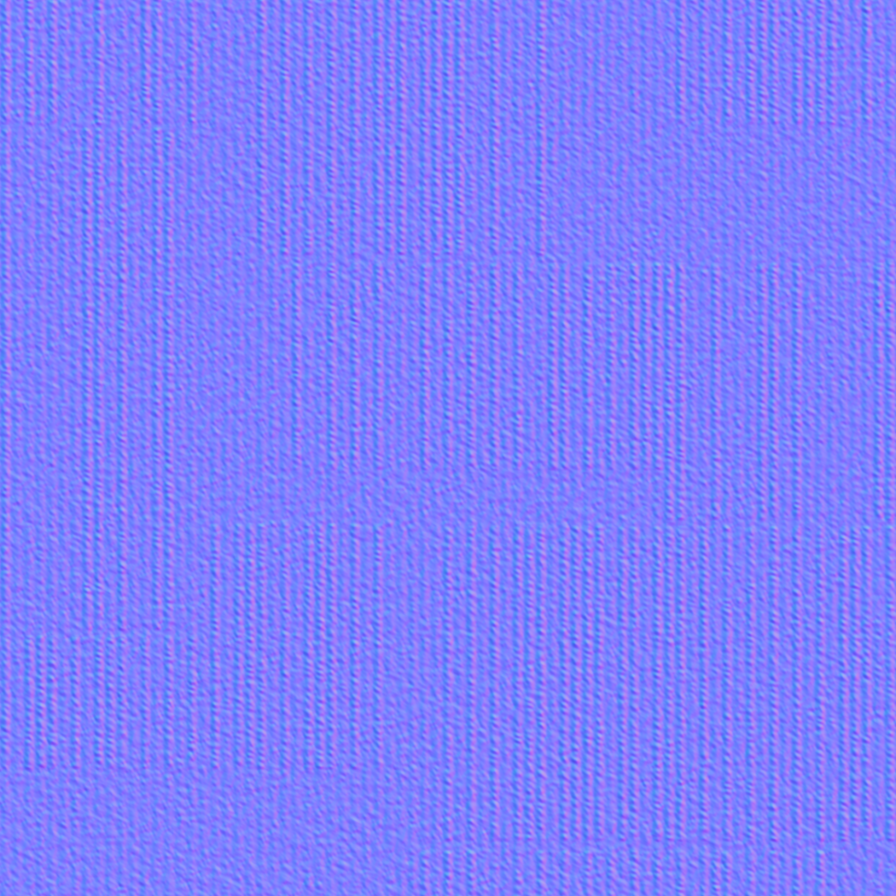
Write a WebGL 1 fragment shader that draws this texture map.

```glsl
precision highp float;
// Tangent-space normal map of a ribbed carpet: 77 fine columns of yarn, with
// rectangular blocks in which mostly every second column stands proud.
// A height field is built in units of one column, then differentiated.

uniform vec2 u_resolution;

const float COLUMNS = 77.0;

float hash(vec2 p) {
  return fract(sin(dot(p, vec2(127.1, 311.7))) * 43758.5453);
}

float noise(vec2 p) {
  vec2 i = floor(p);
  vec2 f = fract(p);
  f = f * f * (3.0 - 2.0 * f);
  return mix(mix(hash(i), hash(i + vec2(1.0, 0.0)), f.x),
             mix(hash(i + vec2(0.0, 1.0)), hash(i + vec2(1.0, 1.0)), f.x), f.y);
}

// How far a column is raised inside one block; x and y each hold (start, end).
// Even columns rise with the given chance, odd ones only now and then.
float block(float column, float py, vec2 x, vec2 y, float seed, float chance) {
  float inside = step(x.x, column) * step(column + 0.5, x.y);
  float span = smoothstep(y.x - 0.18, y.x + 0.18, py)
             * (1.0 - smoothstep(y.y - 0.18, y.y + 0.18, py));
  float limit = mod(column, 2.0) < 0.5 ? chance : 0.25 * chance;
  float pick = hash(vec2(column, seed));
  float raised = step(pick, limit) * mix(0.75, 1.0, pick / limit);
  return inside * span * mix(0.12, 1.0, raised);
}

// Layout of the raised blocks over the plain ground.
float relief(float column, float y) {
  float r = 0.0;
  r += block(column, y, vec2(0.0, 17.0), vec2(66.4, 80.0), 1.0, 0.85);
  r += block(column, y, vec2(0.0, 17.0), vec2(22.9, 65.9), 2.0, 0.6);
  r += block(column, y, vec2(0.0, 17.0), vec2(11.0, 22.3), 3.0, 0.85);
  r += block(column, y, vec2(17.0, 33.0), vec2(11.0, 31.9), 4.0, 0.85);
  r += block(column, y, vec2(22.0, 47.0), vec2(55.2, 80.0), 5.0, 0.9);
  r += block(column, y, vec2(22.0, 57.0), vec2(36.7, 54.3), 6.0, 0.85);
  r += block(column, y, vec2(57.0, 77.0), vec2(32.4, 54.3), 7.0, 0.8);
  r += block(column, y, vec2(35.0, 77.0), vec2(4.8, 31.7), 8.0, 0.9);
  r += block(column, y, vec2(35.0, 72.0), vec2(-2.0, 3.8), 9.0, 0.85);
  r += block(column, y, vec2(47.0, 77.0), vec2(66.4, 80.0), 10.0, 0.85);
  return r;
}

float height(vec2 p) {
  // Ribs, beaded by the loops of the yarn
  float column = floor(p.x);
  float across = p.x - column - 0.5;
  float profile = 0.5 + 0.5 * cos(6.2832 * across);
  float phase = 6.2832 * hash(vec2(column, 37.0));
  float loops = 0.82 + 0.18 * cos(9.4 * p.y + 3.5 * across + phase
                                  + 5.0 * noise(vec2(column, p.y * 0.7)));
  float rib = profile * loops * (0.052 + 0.075 * relief(column, p.y));

  // Short steep fibres with a finer grain
  vec2 fibre = vec2(2.1 * p.x - 0.6 * p.y, 1.1 * p.x + 2.1 * p.y);
  return rib + 0.075 * noise(fibre) + 0.03 * noise(fibre * 1.7 + 19.0);
}

void main() {
  vec2 p = gl_FragCoord.xy / u_resolution * COLUMNS;
  vec2 e = vec2(0.08, 0.0);
  vec2 slope = vec2(height(p + e.xy) - height(p - e.xy),
                    height(p + e.yx) - height(p - e.yx)) / (2.0 * e.x);
  vec3 normal = normalize(vec3(-slope, 1.0));
  gl_FragColor = vec4(0.5 + 0.5 * normal, 1.0);
}
```
